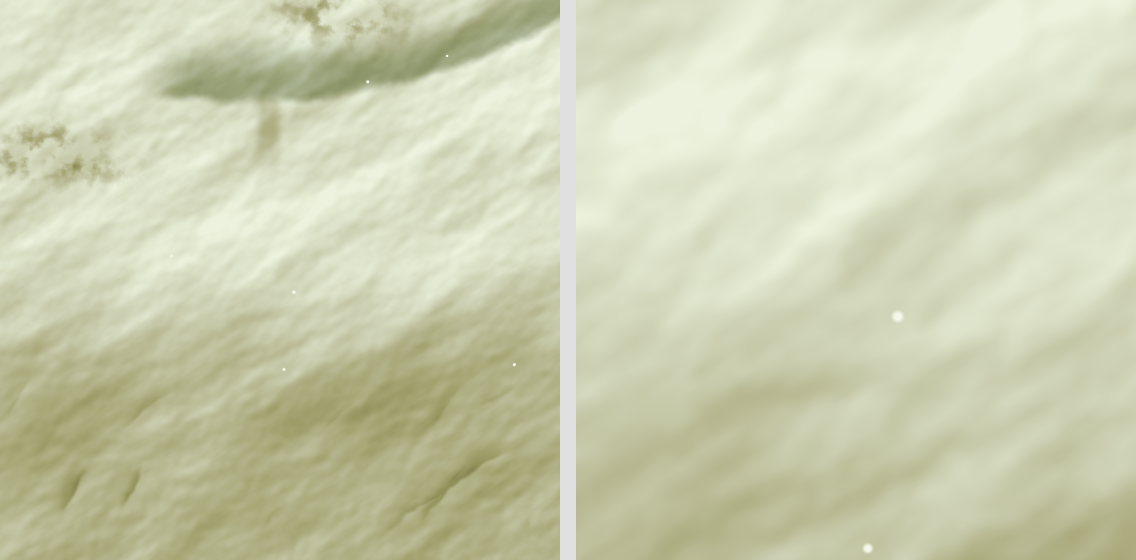
Left: the whole. Right: its middle third, enlarged.
A WebGL 1 fragment shader for this texture:

```glsl
precision highp float;
uniform vec2 u_resolution;

// Palette, dark to light; the red channel doubles as the tone scale
const vec3 UMBER = vec3(0.40, 0.37, 0.17);
const vec3 MOSS = vec3(0.51, 0.50, 0.31);
const vec3 OLIVE = vec3(0.58, 0.58, 0.37);
const vec3 KHAKI = vec3(0.65, 0.65, 0.46);
const vec3 SAND = vec3(0.70, 0.70, 0.54);
const vec3 STONE = vec3(0.77, 0.78, 0.65);
const vec3 CREAM = vec3(0.85, 0.87, 0.77);
const vec3 WHITE = vec3(0.93, 0.95, 0.87);
const vec3 COOL_TINT = vec3(-0.035, 0.0, 0.035);

const float LOW_TONE = 0.692;
const float HIGH_TONE = 0.868;
const float GRAIN_ANGLE = 0.60;
const vec2 GRAIN_SCALE = vec2(2.6, 6.0);
const vec2 LIGHT_STEP = vec2(-0.007, 0.012);
const float RELIEF = 0.30;
const float CLOUDING = 0.085;
const float WARP = 0.022;
const float DENT_CELL = 0.17;
const float DENT_DEPTH = 0.17;
const float SPARK_CELL = 0.19;
const float SPARK_RADIUS = 0.0042;

vec2 hash2(vec2 p) {
  p = vec2(dot(p, vec2(127.1, 311.7)), dot(p, vec2(269.5, 183.3)));
  return fract(sin(p) * 43758.55);
}

vec2 rotate(vec2 p, float a) {
  float c = cos(a), s = sin(a);
  return vec2(c * p.x + s * p.y, c * p.y - s * p.x);
}

float corner(vec2 cell, vec2 f, vec2 o) {
  return dot(hash2(cell + o) * 2.0 - 1.0, f - o);
}

float gradientNoise(vec2 p) {
  vec2 i = floor(p), f = fract(p);
  vec2 u = f * f * f * (f * (f * 6.0 - 15.0) + 10.0);
  float low = mix(corner(i, f, vec2(0.0)), corner(i, f, vec2(1.0, 0.0)), u.x);
  float high = mix(corner(i, f, vec2(0.0, 1.0)), corner(i, f, vec2(1.0)), u.x);
  return mix(low, high, u.y);
}

float fbm(vec2 p) {
  float sum = 0.0, amp = 1.0;
  for (int i = 0; i < 5; i++) {
    sum += amp * gradientNoise(p);
    p = rotate(p, 0.5) * 2.03 + 7.3;
    amp *= 0.5;
  }
  return sum;
}

float surface(vec2 p) {
  return fbm(rotate(p, GRAIN_ANGLE) * GRAIN_SCALE + 3.7);
}

// Bowed hollow: crisp along its lower edge, fading softly above
float dent(vec2 p, float angle, float halfLength, float width, float bow) {
  vec2 q = rotate(p, angle);
  float s = q.x / halfLength;
  float d = q.y + bow * s * s;
  float taper = smoothstep(1.0, 0.3, abs(s));
  return taper * smoothstep(-0.006, 0.004, d) * exp(-max(d, 0.0) / width);
}

float scatteredDents(vec2 p) {
  vec2 home = floor(p / DENT_CELL);
  float depth = 0.0;
  for (int y = -1; y <= 1; y++) {
    for (int x = -1; x <= 1; x++) {
      vec2 cell = home + vec2(float(x), float(y));
      vec2 r = hash2(cell + 11.0), v = hash2(cell + 47.0);
      vec2 centre = (cell + 0.2 + 0.6 * r) * DENT_CELL;
      float shape = dent(p - centre, 0.55 + 0.55 * v.x, 0.04 + 0.06 * v.y,
                         0.013, 0.03 * (r.x - 0.5));
      depth = max(depth, shape * smoothstep(0.2, 0.9, r.y));
    }
  }
  return depth;
}

float sparkles(vec2 p) {
  vec2 cell = floor(p / SPARK_CELL);
  vec2 r = hash2(cell + 5.0), v = hash2(cell + 83.0);
  float d = length(p - (cell + 0.1 + 0.8 * r) * SPARK_CELL);
  float radius = SPARK_RADIUS * (0.6 + 0.6 * v.y);
  return step(0.66, v.x) * smoothstep(radius, radius * 0.3, d);
}

vec3 ramp(vec3 below, vec3 a, vec3 b, float tone) {
  return mix(below, b, clamp((tone - a.r) / (b.r - a.r), 0.0, 1.0));
}

vec3 toneColour(float tone) {
  vec3 c = ramp(UMBER, UMBER, MOSS, tone);
  c = ramp(c, MOSS, OLIVE, tone);
  c = ramp(c, OLIVE, KHAKI, tone);
  c = ramp(c, KHAKI, SAND, tone);
  c = ramp(c, SAND, STONE, tone);
  c = ramp(c, STONE, CREAM, tone);
  return ramp(c, CREAM, WHITE, tone);
}

void main() {
  vec2 p = gl_FragCoord.xy / u_resolution;
  vec2 w = p + WARP * vec2(fbm(p * 7.0), fbm(p * 7.0 + 31.0));

  // Pale upper slope settling into sand, with clouding and side light
  float h = surface(p);
  float tone = mix(LOW_TONE, HIGH_TONE, smoothstep(0.24, 0.60, w.y - 0.1 * (p.x - 0.5)));
  tone += CLOUDING * h + RELIEF * (h - surface(p + LIGHT_STEP));
  tone += 0.012 * gradientNoise(p * 70.0);

  // Overhang shadow with a tongue running down from it
  float rise = max(w.x - 0.5, 0.0);
  float d = w.y - 0.825 - 0.56 * rise * rise;
  float reach = smoothstep(0.24, 0.36, w.x);
  float shade = reach * smoothstep(-0.012, 0.012, d) * smoothstep(0.12, 0.025, d);
  float tongue = smoothstep(0.035, 0.008, abs(w.x - 0.48))
               * smoothstep(0.68, 0.76, w.y) * smoothstep(0.86, 0.82, w.y);
  tone -= 0.23 * shade + 0.13 * tongue * (1.0 - shade);

  // Hollows in the lower slope
  float low = smoothstep(0.36, 0.20, p.y);
  float arc = dent(w - vec2(0.79, 0.125), 0.62, 0.18, 0.026, 0.025);
  tone -= DENT_DEPTH * max(low * scatteredDents(w), arc);

  // Rough earthy patches near the upper left and top edge
  float patchMask = exp(-dot((w - vec2(0.09, 0.72)) * vec2(8.0, 20.0), (w - vec2(0.09, 0.72)) * vec2(8.0, 20.0)))
                  + exp(-pow((w.x - 0.6) * 10.0, 2.0) - pow((w.y - 0.97) * 22.0, 2.0));
  float pits = smoothstep(-0.15, 0.5, fbm(p * 24.0));
  tone -= patchMask * (0.06 + 0.28 * pits);

  vec3 colour = toneColour(tone) + COOL_TINT * shade;
  colour = mix(colour, vec3(0.96, 0.97, 0.92), sparkles(p));
  gl_FragColor = vec4(clamp(colour, 0.0, 1.0), 1.0);
}
```
